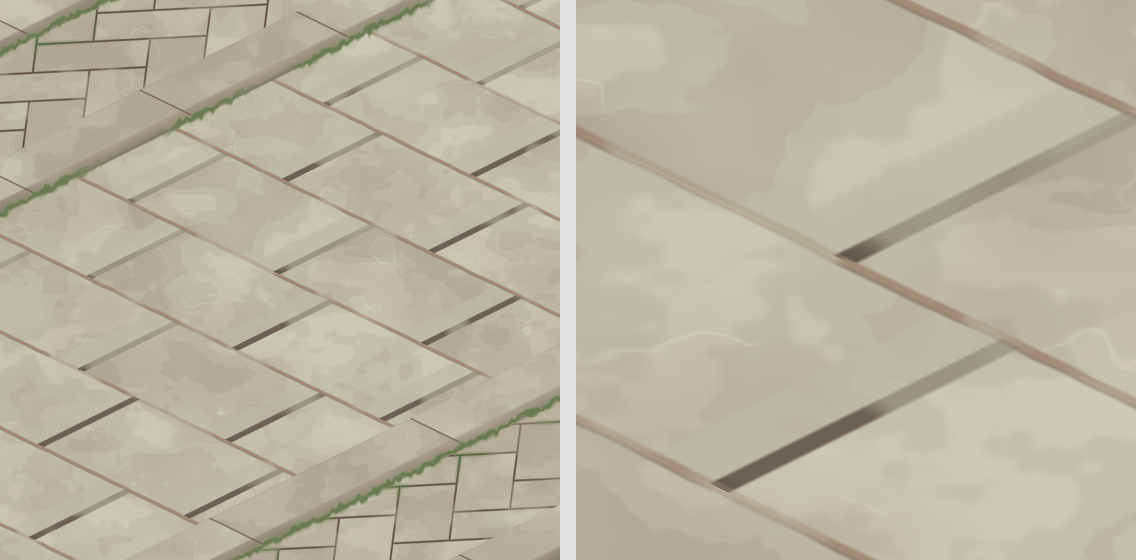
Left, the full canvas; right, a detail of the centre.
Give the GLSL for this texture, as a WebGL 1 fragment shader.

```glsl
precision highp float;
// Slanted paving: staggered stone slabs between mossy kerbs and herringbone brick strips.
uniform vec2 u_resolution;

// Layout, in canvas units with y pointing down
const float KERB_SLOPE = 0.496;      // rise of the kerbs and cross joints
const float ROW_SLOPE = 0.487;       // fall of the slab rows
const float PERIOD = 1.113;          // kerb + bricks + kerb + slabs
const float KERB_WIDTH = 0.1003;
const float KERB_TOP = 0.075;        // the rest of the kerb is its shaded face
const float SECOND_KERB = 0.2865;
const float ROW_START = 0.0768;
const float ROW_PITCH = 0.1716;
const float SLAB_START = 0.4753;
const float SLAB_LENGTH = 0.2572;
const float SLAB_STAGGER = 0.099;
const vec2 BRICK_ORIGIN = vec2(0.173, 0.0234);
const vec2 BRICK_U = vec2(0.1016, -0.0052);
const vec2 BRICK_V = vec2(-0.0065, 0.0508);
const vec2 BRICK_SHIFT = vec2(1.43, 0.3);

const float CROSS_JOINT = 0.0055;    // half widths
const float ROW_JOINT = 0.0032;
const float BRICK_JOINT = 0.0017;
const float SOFTNESS = 0.0016;

const vec3 PALE = vec3(0.755, 0.75, 0.67);
const vec3 WARM = vec3(0.70, 0.665, 0.597);
const vec3 SHADE = vec3(0.59, 0.55, 0.49);
const vec3 GREY_JOINT = vec3(0.60, 0.585, 0.51);
const vec3 DARK = vec3(0.42, 0.38, 0.33);
const vec3 CLAY = vec3(0.635, 0.545, 0.465);
const vec3 BROWN = vec3(0.37, 0.31, 0.27);
const vec3 MOSS = vec3(0.40, 0.47, 0.31);
const vec3 MOSS_LIGHT = vec3(0.55, 0.59, 0.44);

float hash(vec2 p) { return fract(sin(dot(p, vec2(127.1, 311.7))) * 43758.5453); }

float noise(vec2 p) {
  vec2 i = floor(p), f = fract(p);
  f = f * f * (3.0 - 2.0 * f);
  return mix(mix(hash(i), hash(i + vec2(1, 0)), f.x),
             mix(hash(i + vec2(0, 1)), hash(i + vec2(1, 1)), f.x), f.y);
}

float fbm(vec2 p) {
  float sum = 0.0, amp = 0.533;
  for (int i = 0; i < 4; i++) {
    sum += amp * noise(p);
    p = p * 2.03 + 17.3;
    amp *= 0.5;
  }
  return sum;
}

float softEdge() { return max(SOFTNESS, 0.8 / min(u_resolution.x, u_resolution.y)); }
float stripe(float d, float w) { return 1.0 - smoothstep(w - softEdge(), w + softEdge(), abs(d)); }
float nearest(float x) { return fract(x + 0.5) - 0.5; }

// Painted stone: broad tint, crisp stains, pale flecks and hairline veins
vec3 stone(vec2 p, float seed, float warmth) {
  vec2 q = p * vec2(1.0, 1.35) + seed * 9.0;
  float broad = fbm(q * 7.0);
  float stain = fbm(q * 12.0 + 31.0);
  float tone = warmth + 1.5 * (broad - 0.5) + 0.4 * smoothstep(0.57, 0.60, stain);
  vec3 col = mix(PALE, WARM, clamp(tone, 0.0, 1.0));
  float vein = 1.0 - smoothstep(0.0, 0.012, abs(broad - 0.52));
  col += 0.035 * vein * smoothstep(0.5, 0.65, noise(q * 16.0));
  return col + 0.035 * smoothstep(0.42, 0.34, stain) + 0.02 * (seed - 0.5);
}

vec3 slabs(vec2 p, float a, float b) {
  float row = (b - ROW_START) / ROW_PITCH;
  float r = floor(row), t = fract(row);
  float c = (a - SLAB_START - SLAB_STAGGER * mod(r, 2.0)) / SLAB_LENGTH;
  float d = nearest(c) * SLAB_LENGTH;
  vec3 col = stone(p, hash(vec2(floor(c), r)), 0.28);
  // smooth worn rim above each cross joint
  col = mix(col, PALE * 0.975, 0.65 * smoothstep(-0.043, -0.036, d) * step(d, 0.0));
  // cross joint, from faint grey to deep brown
  float depth = hash(vec2(floor(c + 0.5), r + 40.0)) * 0.6 + 0.35 * t + 0.45 * (p.y - 0.5);
  depth += 0.5 * (noise(p * 22.0) - 0.5);
  vec3 gap = mix(GREY_JOINT, DARK, smoothstep(0.42, 0.62, depth));
  gap = mix(gap, DARK * 0.9, smoothstep(0.93, 0.99, t));
  col = mix(col, gap, stripe(d, CROSS_JOINT) * mix(0.65, 1.0, smoothstep(0.1, 0.4, depth)));
  // clay joint between rows, worn away in places
  float e = nearest(row) * ROW_PITCH + 0.002 * (noise(p * 45.0) - 0.5);
  float worn = mix(0.35, 1.0, smoothstep(0.22, 0.45, noise(p * 19.0 + 5.0)));
  col = mix(col, CLAY, stripe(e, ROW_JOINT) * worn);
  return mix(col, SHADE * 0.85, stripe(e - 0.003, 0.001) * worn * 0.6);
}

vec3 bricks(vec2 p, float band, float fromKerb) {
  vec2 q = p - BRICK_ORIGIN;
  float det = BRICK_U.x * BRICK_V.y - BRICK_U.y * BRICK_V.x;
  vec2 g = vec2(q.x * BRICK_V.y - q.y * BRICK_V.x, q.y * BRICK_U.x - q.x * BRICK_U.y) / det;
  g -= band * BRICK_SHIFT;
  vec2 cell = floor(g), f = fract(g);
  // phases 0 and 1 are halves of a lying brick, 2 and 3 of a standing one
  float s = mod(cell.x + cell.y, 4.0);
  vec4 joined = vec4(equal(vec4(s), vec4(1, 0, 3, 2)));
  vec4 edge = vec4(f.x, 1.0 - f.x, f.y, 1.0 - f.y) * vec4(vec2(BRICK_U.x), vec2(BRICK_V.y)) + joined;
  float d = min(min(edge.x, edge.y), min(edge.z, edge.w));
  vec3 col = stone(p, hash(cell - joined.xz), 0.62);
  float moss = smoothstep(0.07, 0.02, fromKerb) * smoothstep(0.4, 0.6, noise(p * 13.0));
  col = mix(col, MOSS_LIGHT, stripe(d, 0.005) * moss * 0.6);
  float wear = 0.6 + 0.4 * smoothstep(0.2, 0.5, noise(p * 25.0));
  return mix(col, mix(BROWN, MOSS * 0.85, moss), stripe(d, BRICK_JOINT) * wear);
}

vec3 kerb(vec2 p, float k, float b, float second) {
  float pitch = mix(0.353, 0.276, second);
  float along = (b - mix(0.39, 0.039, second)) / pitch;
  vec3 col = stone(p, hash(vec2(floor(along), second + 70.0)), 0.6);
  vec3 face = mix(SHADE * 1.07, SHADE * 0.94, smoothstep(KERB_TOP, KERB_WIDTH, k));
  face *= 0.88 + 0.24 * fbm(p * 9.0);
  col = mix(col, face, smoothstep(-0.003, 0.003, k - KERB_TOP));
  col = mix(col, SHADE, 0.4 * stripe(k, 0.002) * noise(p * 30.0));
  return mix(col, BROWN * 1.15, stripe(nearest(along) * pitch, 0.0014) * 0.85);
}

void main() {
  vec2 p = gl_FragCoord.xy / u_resolution;
  p.y = 1.0 - p.y;
  float a = p.y + KERB_SLOPE * p.x;
  float b = p.y - ROW_SLOPE * p.x;
  float shifted = a + 0.2026;
  float band = floor(shifted / PERIOD);
  float across = mod(shifted, PERIOD) - 0.2;
  float second = step(0.193, across);
  float k = across - second * SECOND_KERB;
  float s = softEdge();

  vec3 col;
  if (across > 0.05 && across < 0.33) col = bricks(p, band, across - KERB_WIDTH);
  else col = slabs(p, a, b);
  float onKerb = smoothstep(-s, s, k) * (1.0 - smoothstep(-s, s, k - KERB_WIDTH));
  col = mix(col, kerb(p, k, b, second), onKerb);

  // ragged moss and dirt at the foot of each kerb
  float ragged = 0.012 * (noise(p * vec2(150.0, 70.0)) - 0.5) + 0.006 * (noise(p * 40.0) - 0.5);
  float foot = k - KERB_WIDTH + 0.003 + ragged;
  float grown = smoothstep(0.22, 0.42, noise(p * 6.0 + 2.0));
  col = mix(col, SHADE * 0.85, 0.7 * stripe(k - KERB_WIDTH + 0.002, 0.003));
  col = mix(col, MOSS_LIGHT, 0.6 * grown * (1.0 - smoothstep(0.004, 0.012, abs(foot))));
  col = mix(col, MOSS, 0.9 * grown * (1.0 - smoothstep(0.002, 0.007, abs(foot))));
  gl_FragColor = vec4(col, 1.0);
}
```
